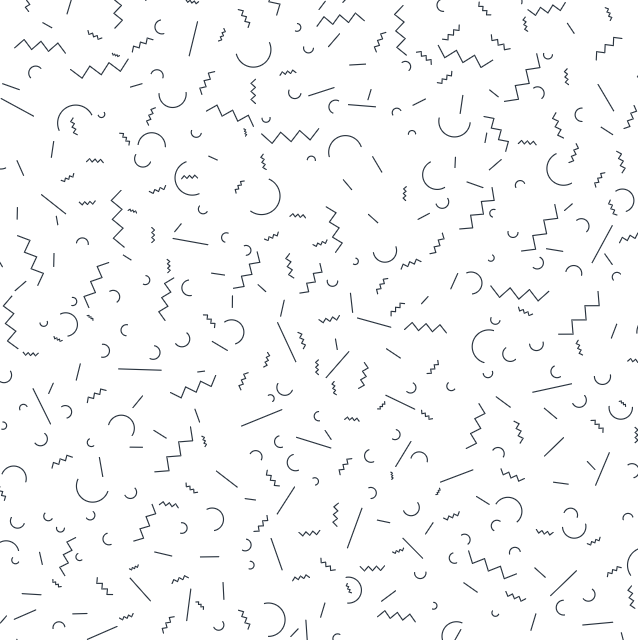
Give the GLSL for this pattern, as a Shadertoy shader.

```glsl
const vec3 PAPER = vec3(1.0);
const vec3 INK = vec3(0.16, 0.20, 0.245);
const float STROKE = 0.0018;          // line width
const float LARGE_CELL = 0.105;
const float SMALL_CELL = 0.052;
const float LARGE_TILT = 0.35;        // grid rotations hide the layout
const float SMALL_TILT = 0.98;
const float CELL_GAP = 0.0035;        // free rim inside each cell
const float CLEARANCE = 0.010;        // space between small and large motifs
const float MIN_RADIUS = 0.005;
const float ZIGZAG_SHARE = 0.36;
const float ARC_SHARE = 0.34;
const int ZIGZAG_STEPS = 6;
const float ZIGZAG_HEIGHT = 1.08;     // relative to one step

// Half extents by kind: zigzag, arc, line
const vec3 LARGE_MIN = vec3(0.026, 0.017, 0.018);
const vec3 LARGE_MAX = vec3(0.047, 0.029, 0.034);
const vec3 SMALL_MIN = vec3(0.010, 0.005, 0.007);
const vec3 SMALL_MAX = vec3(0.021, 0.013, 0.015);

struct Motif {
    vec2 centre;
    int kind;
    float radius;
    float angle;
};

float hash(vec2 cell, float seed) {
    return fract(sin(dot(cell, vec2(127.1, 311.7)) + seed * 74.7) * 43758.55);
}

mat2 rotation(float angle) {
    float c = cos(angle), s = sin(angle);
    return mat2(c, s, -s, c);
}

float segmentDistance(vec2 p, vec2 a, vec2 b) {
    vec2 ap = p - a, ab = b - a;
    return length(ap - ab * clamp(dot(ap, ab) / dot(ab, ab), 0.0, 1.0));
}

float arcDistance(vec2 p, float radius, float halfSpan) {
    p.x = abs(p.x);
    float along = min(atan(p.x, p.y), halfSpan);
    return length(p - radius * vec2(sin(along), cos(along)));
}

float zigzagDistance(vec2 p, float radius) {
    float stepSize = 2.0 * radius / float(ZIGZAG_STEPS);
    vec2 a = vec2(-radius, -0.5 * ZIGZAG_HEIGHT * stepSize);
    float d = 1.0;
    for (int i = 0; i < ZIGZAG_STEPS; i++) {
        vec2 b = vec2(a.x + stepSize, -a.y);
        d = min(d, segmentDistance(p, a, b));
        a = b;
    }
    return d;
}

float motifDistance(vec2 p, Motif m) {
    p = (p - m.centre) * rotation(m.angle);
    if (m.kind == 0) return zigzagDistance(p, m.radius);
    if (m.kind == 1) return arcDistance(p, m.radius, 1.5 + 0.035 * m.angle);
    return segmentDistance(p, vec2(-m.radius, 0.0), vec2(m.radius, 0.0));
}

// One random motif that stays within its grid cell
Motif cellMotif(vec2 cell, float cellSize, vec3 minRadius, vec3 maxRadius, float seed) {
    Motif m;
    float pick = hash(cell, seed);
    m.kind = pick < ZIGZAG_SHARE ? 0 : (pick < ZIGZAG_SHARE + ARC_SHARE ? 1 : 2);
    m.radius = mix(minRadius[m.kind], maxRadius[m.kind], hash(cell, seed + 1.0));
    m.angle = 6.2832 * hash(cell, seed + 2.0);
    float room = max(0.5 * cellSize - 1.04 * m.radius - CELL_GAP, 0.0);
    vec2 jitter = vec2(hash(cell, seed + 3.0), hash(cell, seed + 4.0)) * 2.0 - 1.0;
    m.centre = (cell + 0.5) * cellSize + room * jitter;
    return m;
}

Motif largeMotif(vec2 cell) {
    return cellMotif(cell, LARGE_CELL, LARGE_MIN, LARGE_MAX, 1.0);
}

// Distance to the nearest large motif around a point
float largeDistance(vec2 p) {
    vec2 cell = floor(p / LARGE_CELL);
    float d = 1.0;
    for (int y = -1; y <= 1; y++)
        for (int x = -1; x <= 1; x++)
            d = min(d, motifDistance(p, largeMotif(cell + vec2(x, y))));
    return d;
}

void mainImage(out vec4 fragColor, in vec2 fragCoord) {
    float pixel = 1.0 / iResolution.y;
    vec2 uv = fragCoord * pixel;
    mat2 toLarge = rotation(LARGE_TILT);
    mat2 toSmall = rotation(SMALL_TILT);

    // Large motifs
    vec2 p = toLarge * uv;
    float d = motifDistance(p, largeMotif(floor(p / LARGE_CELL)));

    // Small motifs shrink to fit the gaps, or drop out
    vec2 q = toSmall * uv;
    Motif small = cellMotif(floor(q / SMALL_CELL), SMALL_CELL, SMALL_MIN, SMALL_MAX, 11.0);
    float space = largeDistance(toLarge * (small.centre * toSmall)) - CLEARANCE;
    small.radius = min(small.radius, space);
    if (small.radius > MIN_RADIUS) d = min(d, motifDistance(q, small));

    // Ink with smooth edges
    float coverage = clamp(0.5 + (0.5 * STROKE - d) / pixel, 0.0, 1.0);
    fragColor = vec4(mix(PAPER, INK, coverage), 1.0);
}
```
